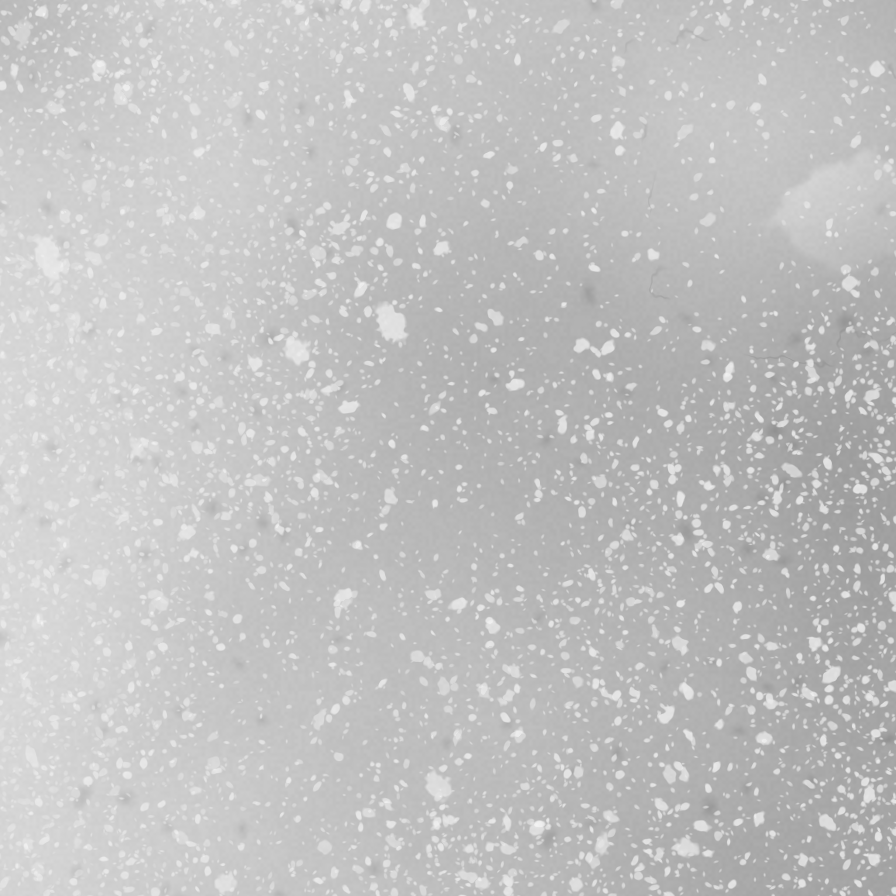
This texture is drawn by a three.js fragment shader. Its source:

```glsl
varying vec2 vUv;

#define LIGHT_SIDE 0.835
#define SIDE_FALL 0.175
#define CENTRE_SHADE 0.045
#define STAIN_LIFT 0.10
#define GRAIN_LUMA 0.845
#define GRAIN_SPREAD 0.075
#define EDGE_SOFTNESS 0.0013
#define SMUDGE_DEPTH 0.075
#define FILM_NOISE 0.022

float hash(vec2 p) {
  vec3 q = fract(p.xyx * vec3(0.1031, 0.1030, 0.0973));
  q += dot(q, q.yzx + 33.33);
  return fract((q.x + q.y) * q.z);
}

float noise(vec2 p) {
  vec2 i = floor(p);
  vec2 f = fract(p);
  f = f * f * (3.0 - 2.0 * f);
  return mix(mix(hash(i), hash(i + vec2(1.0, 0.0)), f.x),
             mix(hash(i + vec2(0.0, 1.0)), hash(i + 1.0), f.x), f.y);
}

float fbm(vec2 p) {
  float sum = 0.0;
  float amp = 0.5;
  for (int i = 0; i < 5; i++) {
    sum += amp * noise(p);
    p = mat2(1.6, 1.2, -1.2, 1.6) * p + 17.3;
    amp *= 0.5;
  }
  return sum;
}

float glow(vec2 p, vec2 centre, vec2 size) {
  vec2 d = (p - centre) / size;
  return exp(-dot(d, d));
}

// Local share of occupied cells: clustered, and sparse on the stain
float density(vec2 p) {
  float clusters = smoothstep(0.22, 0.68, fbm(p * 6.0 + 4.0));
  float clear = glow(p, vec2(0.84, 0.82), vec2(0.19, 0.21));
  float rim = 0.35 * smoothstep(0.15, 0.6, distance(p, vec2(0.45, 0.5)));
  return (0.45 + 0.9 * clusters + rim) * (1.0 - 0.88 * clear);
}

// Scattered irregular ellipses; x is coverage, y is a random tone
vec2 grains(vec2 p, float cells, float share, float rMin, float rMax, float soft, float seed) {
  vec2 warp = vec2(noise(p * 190.0 + seed), noise(p * 190.0 + seed + 51.0)) - 0.5;
  vec2 q = p + warp * min(0.9 * rMin, 0.008);
  vec2 home = floor(q * cells);
  vec2 best = vec2(0.0);
  for (int y = -1; y <= 1; y++) {
    for (int x = -1; x <= 1; x++) {
      vec2 cell = home + vec2(float(x), float(y));
      vec2 id = cell + seed;
      if (hash(id) > share * density((cell + 0.5) / cells)) continue;
      vec2 centre = (cell + vec2(hash(id + 11.7), hash(id + 23.1))) / cells;
      float size = hash(id + 37.9);
      float radius = mix(rMin, rMax, size * size);
      float angle = 6.2832 * hash(id + 41.3);
      float stretch = mix(1.0, 1.45, hash(id + 59.2));
      vec2 d = q - centre;
      d = vec2(cos(angle) * d.x + sin(angle) * d.y, cos(angle) * d.y - sin(angle) * d.x);
      float dist = length(d * vec2(1.0 / stretch, stretch)) - radius;
      float cover = 1.0 - smoothstep(-soft, soft, dist);
      if (cover > best.x) best = vec2(cover, hash(id + 71.4));
    }
  }
  return best;
}

float addGrains(float luma, vec2 grain, float opacity) {
  float tone = GRAIN_LUMA + GRAIN_SPREAD * grain.y;
  return mix(luma, max(tone, luma + 0.04), grain.x * opacity);
}

// Uneven illumination and cloudy film
float background(vec2 p) {
  float luma = LIGHT_SIDE - SIDE_FALL * smoothstep(-0.1, 1.1, p.x + 0.08 * (0.5 - p.y));
  luma -= CENTRE_SHADE * glow(p, vec2(0.46, 0.53), vec2(0.24, 0.3));
  luma -= 0.09 * glow(p, vec2(0.0, 1.0), vec2(0.13));
  luma -= 0.04 * glow(p, vec2(0.97, 0.42), vec2(0.12, 0.25));
  return luma + 0.07 * (fbm(p * 3.5 + 9.0) - 0.48);
}

// Pale ragged stain with thin dark creases along its rim
float stain(vec2 p) {
  float rough = fbm(p * 13.0) - 0.48;
  float veil = glow(p, vec2(0.86, 0.85), vec2(0.2, 0.19));
  float patchShape = glow(p, vec2(0.95, 0.75), vec2(0.075, 0.1)) + 0.9 * rough;
  float pale = smoothstep(0.42, 0.62, patchShape);
  float rim = length((p - vec2(0.88, 0.83)) / vec2(1.0, 1.1)) + 0.16 * rough - 0.18;
  float crease = (1.0 - smoothstep(0.0, 0.004, abs(rim))) * smoothstep(0.45, 0.6, noise(p * 22.0));
  return STAIN_LIFT * veil + 0.08 * pale * veil - 0.05 * crease;
}

void main() {
  float luma = background(vUv) + stain(vUv);

  // Out-of-focus dark smudges
  luma -= SMUDGE_DEPTH * grains(vUv, 24.0, 0.17, 0.003, 0.009, 0.008, 300.0).x;

  // Pale grains from dust to rare flakes
  luma = addGrains(luma, grains(vUv, 125.0, 0.30, 0.0012, 0.0026, EDGE_SOFTNESS, 20.0), 0.75);
  luma = addGrains(luma, grains(vUv, 72.0, 0.40, 0.0022, 0.0052, EDGE_SOFTNESS, 90.0), 0.9);
  luma = addGrains(luma, grains(vUv, 36.0, 0.20, 0.0045, 0.0085, EDGE_SOFTNESS * 1.3, 150.0), 0.9);
  luma = addGrains(luma, grains(vUv, 7.0, 0.16, 0.009, 0.021, EDGE_SOFTNESS * 2.5, 220.0), 0.85);

  luma += FILM_NOISE * (noise(vUv * 260.0) - 0.5);
  gl_FragColor = vec4(vec3(luma), 1.0);
}
```
